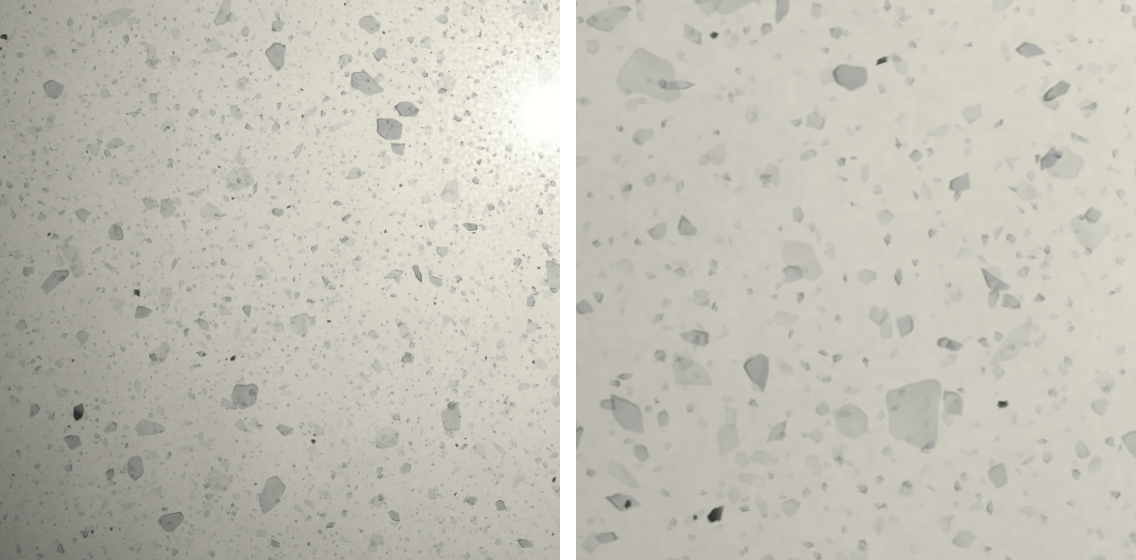
Left: the whole. Right: its middle third, enlarged.
Write a WebGL 2 fragment shader that draws this texture.

```glsl
#version 300 es
precision highp float;

uniform vec2 u_resolution;
out vec4 fragColor;

const float TAU = 6.2831853;

vec3 hash3(vec3 p) {
  p = fract(p * vec3(0.1031, 0.1030, 0.0973));
  p += dot(p, p.yxz + 33.33);
  return fract((p.xxy + p.yxx) * p.zyx);
}

vec2 direction(float angle) {
  return vec2(cos(angle), sin(angle));
}

float cornerSlope(vec2 corner, vec2 offset) {
  return dot(direction(TAU * hash3(vec3(corner, 7.0)).x), offset);
}

float gradientNoise(vec2 p) {
  vec2 i = floor(p);
  vec2 f = p - i;
  vec2 w = f * f * f * (f * (f * 6.0 - 15.0) + 10.0);
  vec2 e = vec2(1.0, 0.0);
  float low = mix(cornerSlope(i, f), cornerSlope(i + e, f - e), w.x);
  float high = mix(cornerSlope(i + e.yx, f - e.yx), cornerSlope(i + 1.0, f - 1.0), w.x);
  return mix(low, high, w.y);
}

float smoothMax(float a, float b, float k) {
  float h = max(k - abs(a - b), 0.0) / k;
  return max(a, b) + 0.25 * h * h * k;
}

// Irregular polygon with worn corners, negative inside
float shardDistance(vec2 p, float radius, vec3 id) {
  float d = -radius;
  for (int i = 0; i < 6; i++) {
    vec3 h = hash3(id + vec3(0.0, 0.0, float(i) + 20.0));
    float angle = (float(i) + 0.8 * h.x) * TAU / 6.0;
    float face = dot(p, direction(angle)) - radius * mix(0.6, 1.1, h.y);
    d = smoothMax(d, face, 0.22 * radius);
  }
  return d + 0.12 * radius * gradientNoise(p / radius * 1.6 + id.xy * 3.7);
}

// Scatters stone chips of one size over the given colour
vec3 chipLayer(vec3 color, vec2 p, float cells, float radius, float density,
               float contrast, float seed, float pixel) {
  vec2 home = floor(p * cells);
  float edge = 0.8 * pixel + 0.0006;
  for (int y = -1; y <= 1; y++) {
    for (int x = -1; x <= 1; x++) {
      vec2 cell = home + vec2(x, y);
      vec3 id = vec3(cell + 50.0, seed);
      vec3 place = hash3(id);
      if (place.z > density) continue;
      vec2 q = p - (cell + 0.05 + 0.9 * place.xy) / cells;
      if (length(q) > 2.4 * radius) continue;

      vec3 form = hash3(id + vec3(0.0, 0.0, 11.0));
      vec3 tone = hash3(id + vec3(0.0, 0.0, 13.0));
      vec2 axis = direction(TAU * form.x);
      float stretch = mix(1.0, 1.5, form.y * form.y);
      vec2 local = vec2(dot(q, axis), dot(q, vec2(-axis.y, axis.x)));
      local *= vec2(1.0 / stretch, stretch);
      float size = radius * mix(0.5, 1.15, form.z);
      float d = shardDistance(local, size, id);
      float inside = 1.0 - smoothstep(-edge, edge, d);

      // Mostly pale chips, a few strong, very few nearly black
      float strength = tone.x * tone.x * tone.x;
      float depth = contrast * mix(0.22, 1.0, strength);
      float black = step(0.991, tone.y);
      float facet = smoothstep(-3.0 * edge, 3.0 * edge, dot(local, direction(TAU * tone.z)) - 0.2 * size);
      depth = mix(depth + 0.02 * facet, 0.7 - 0.3 * facet, black);
      depth += 0.03 * gradientNoise(q / radius * 1.2 + cell);
      vec3 stone = color * (1.0 - depth) * mix(vec3(1.0), vec3(0.985, 1.0, 1.025), tone.x);
      color = mix(color, stone, inside);

      // Shadowed rim on one side
      float side = smoothstep(0.0, 0.9, dot(q, direction(TAU * tone.y)) / size);
      float rim = 1.0 - smoothstep(0.0, edge + 0.0006, abs(d));
      color *= 1.0 - rim * side * mix(0.03, 1.5 * contrast, strength);
    }
  }
  return color;
}

void main() {
  float pixel = 1.0 / min(u_resolution.x, u_resolution.y);
  vec2 p = gl_FragCoord.xy * pixel;
  vec2 uv = gl_FragCoord.xy / u_resolution;

  // Lamp falloff across the slab
  float reach = length(uv - vec2(0.98, 0.80));
  float halo = exp(-reach * reach / 0.045);
  float glare = exp(-reach * reach / 0.007);
  float light = 0.892 - 0.285 * reach * reach + 0.03 * halo;

  // Cloudy resin and fine grain
  light += 0.018 * gradientNoise(p * 9.0) + 0.014 * gradientNoise(p * 60.0);
  light += 0.016 * gradientNoise(p * 170.0);
  vec3 color = light * vec3(1.0, 0.992, 0.933);

  // Chips from fine to coarse
  float boost = 1.0 + 0.7 * halo;
  color = chipLayer(color, p, 95.0, 0.0025, 0.42, 0.13 * boost, 1.0, pixel);
  color = chipLayer(color, p, 46.0, 0.0054, 0.42, 0.15 * boost, 2.0, pixel);
  color = chipLayer(color, p, 23.0, 0.0105, 0.45, 0.20, 3.0, pixel);
  color = chipLayer(color, p, 9.0, 0.0225, 0.42, 0.26, 4.0, pixel);

  // Glossy reflection with a pebbled surface
  float pebble = gradientNoise(p * 130.0);
  color += halo * (0.03 + 0.13 * pebble);
  color = mix(color, vec3(1.0, 1.0, 0.985), clamp(1.25 * glare, 0.0, 1.0));
  fragColor = vec4(clamp(color, 0.0, 1.0), 1.0);
}
```
